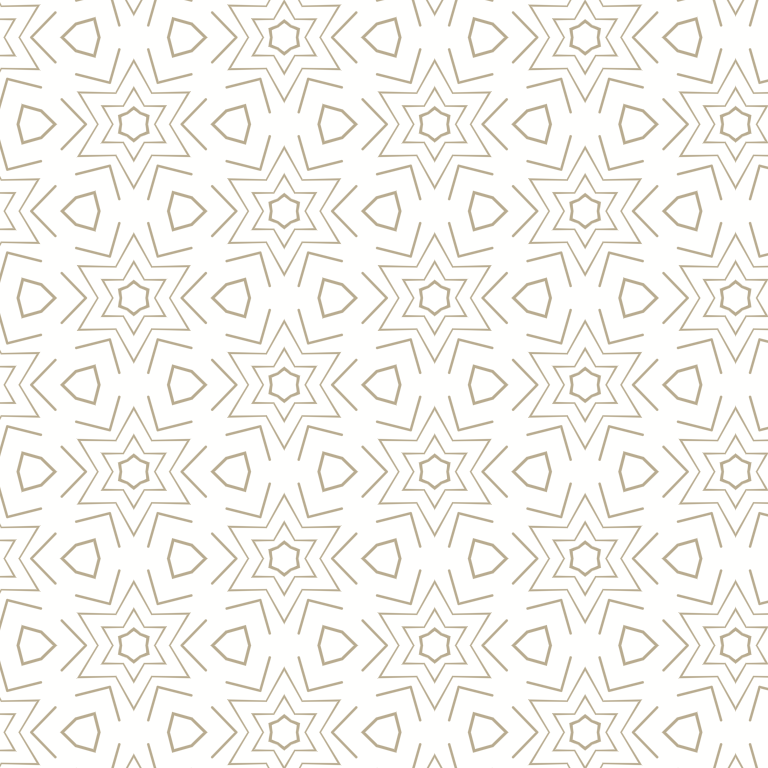
Give the GLSL for this pattern, as a WebGL 2 fragment shader.

```glsl
#version 300 es
precision highp float;
// Tan line ornament on white: nested six-point stars, chevrons and shields
// on a hexagonal lattice. Each cell folds to one 30 degree mirror wedge,
// where every motif is a single stroke.

uniform vec2 u_resolution;
out vec4 fragColor;

// Lengths other than PITCH and ORIGIN are fractions of the star spacing.
#define PITCH 0.2262               // distance between neighbouring stars
#define ORIGIN vec2(0.566, 0.612)  // centre of one star on the canvas
#define OUTER_STAR vec2(0.207, 0.366)  // notch radius, tip radius
#define MIDDLE_STAR vec2(0.121, 0.208)
#define INNER_STAR vec2(0.074, 0.093)
#define FINE 0.0051                // stroke half widths
#define MEDIUM 0.0071
#define BOLD 0.0085
#define SOFT_PIXELS 0.75           // half width of the smoothed edge
#define PAPER vec3(1.0, 1.0, 0.995)
#define INK vec3(0.72, 0.67, 0.56)

const float SQRT3 = 1.7320508;
const float SIXTH_TURN = 1.0471976;

// Offset from the nearest star: two interleaved rectangular grids.
vec2 nearestStar(vec2 p) {
    vec2 cell = vec2(SQRT3, 1.0);
    vec2 a = mod(p + 0.5 * cell, cell) - 0.5 * cell;
    vec2 b = mod(p, cell) - 0.5 * cell;
    return dot(a, a) < dot(b, b) ? a : b;
}

// Mirror the cell into the wedge between 0 and 30 degrees.
vec2 foldWedge(vec2 p) {
    float radius = length(p);
    if (radius < 1e-5) return vec2(0.0);
    float angle = atan(p.y, p.x);
    angle = abs(mod(angle + 0.5 * SIXTH_TURN, SIXTH_TURN) - 0.5 * SIXTH_TURN);
    return radius * vec2(cos(angle), sin(angle));
}

// An unbounded line leaves sharp mitred corners at the mirrors.
float lineDistance(vec2 p, vec2 a, vec2 b) {
    vec2 dir = normalize(b - a);
    return abs(dot(p - a, vec2(-dir.y, dir.x)));
}

float segmentDistance(vec2 p, vec2 a, vec2 b) {
    vec2 pa = p - a, ba = b - a;
    return length(pa - ba * clamp(dot(pa, ba) / dot(ba, ba), 0.0, 1.0));
}

// Star outline, slightly thinner toward its notches.
float starStroke(vec2 p, vec2 radii, float halfWidth) {
    vec2 notch = vec2(radii.x, 0.0);
    vec2 tip = radii.y * vec2(0.5 * SQRT3, 0.5);
    float taper = mix(0.84, 1.12, smoothstep(radii.x, radii.y, length(p)));
    return lineDistance(p, notch, tip) - halfWidth * taper;
}

void main() {
    vec2 canvas = gl_FragCoord.xy / u_resolution.y;
    vec2 p = foldWedge(nearestStar((canvas - ORIGIN) / PITCH));

    // Three concentric stars
    float stroke = starStroke(p, OUTER_STAR, FINE);
    stroke = min(stroke, starStroke(p, MIDDLE_STAR, FINE));
    stroke = min(stroke, starStroke(p, INNER_STAR, BOLD));

    // Open chevron with round ends, facing each notch
    float chevron = segmentDistance(p, vec2(0.276, 0.0), vec2(0.4145, 0.143));
    stroke = min(stroke, chevron - MEDIUM);

    // Shield centred on the corner shared by three cells
    float shield = lineDistance(p, vec2(0.4537, 0.0), vec2(0.5328, 0.0773));
    stroke = min(stroke, shield - BOLD);

    float soft = SOFT_PIXELS / (u_resolution.y * PITCH);
    float coverage = 1.0 - smoothstep(-soft, soft, stroke);
    fragColor = vec4(mix(PAPER, INK, coverage), 1.0);
}
```
